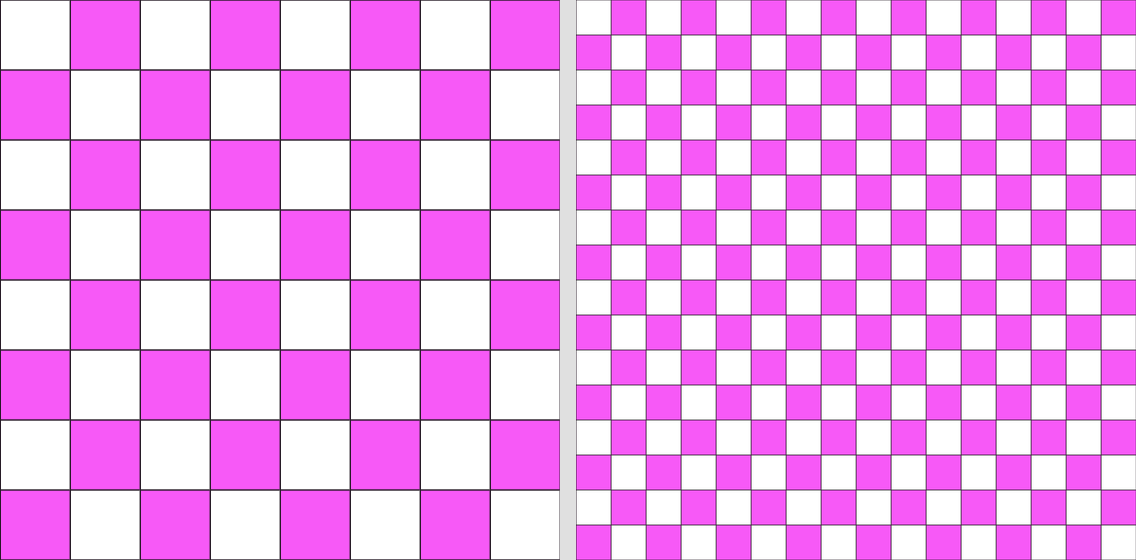
Left: one tile. Right: repeated 2 by 2.
A three.js fragment shader for this pattern:

```glsl
// Magenta and white checkerboard of 8 by 8 squares with thin dark grid lines.
varying vec2 vUv;

// Box-filtered coverage of the lines on whole cell coordinates, per axis
vec2 gridLines(vec2 cell, float width, vec2 pixel) {
  vec2 dist = abs(cell - floor(cell + 0.5));
  return clamp((0.5 * width - dist) / pixel + 0.5, 0.0, 1.0);
}

void main() {
  // Eight cells each way, with the upright lines set slightly to the right
  vec2 cell = (vUv - vec2(0.0005, 0.0)) * 8.0;
  vec2 pixel = max(fwidth(vUv) * 8.0, vec2(1e-5));

  // Alternating squares, magenta at the lower left; smoothed across the edges
  vec2 toEdge = cell - floor(cell + 0.5);
  vec2 parity = 1.0 - 2.0 * mod(floor(cell + 0.5), 2.0);
  vec2 side = parity * clamp(toEdge / pixel * 2.0, -1.0, 1.0);
  float magenta = 0.5 + 0.5 * side.x * side.y;
  vec3 color = mix(vec3(1.0), vec3(0.97, 0.35, 0.97), magenta);

  // Dark outlines between the squares
  vec2 lines = gridLines(cell, 0.0195, pixel);
  color = mix(color, vec3(0.12, 0.08, 0.12), max(lines.x, lines.y));

  gl_FragColor = vec4(color, 1.0);
}
```
